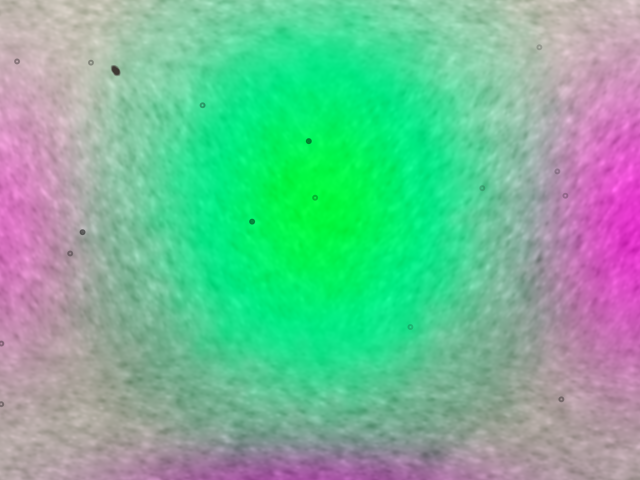
Reproduce this background procedurally as a Shadertoy shader.

```glsl
vec2 hash2(vec2 p) {
    vec3 q = fract(vec3(p.xyx) * vec3(0.1031, 0.1030, 0.0973));
    q += dot(q, q.yzx + 33.33);
    return fract((q.xx + q.yz) * q.zy);
}

// Cellular noise: soft light and dark blobs, one per cell, in about -1..1
float mottle(vec2 p) {
    vec2 cell = floor(p);
    float sum = 0.0;
    for (int j = -1; j <= 1; j++)
    for (int i = -1; i <= 1; i++) {
        vec2 id = cell + vec2(i, j);
        vec2 offset = p - id - hash2(id + 200.0);
        float weight = hash2(id + 271.0).x * 2.0 - 1.0;
        sum += weight * exp(-4.5 * dot(offset, offset));
    }
    return sum;
}

// Grain drawn out along one direction, in two sizes
float strands(vec2 p, float angle) {
    vec2 along = vec2(cos(angle), sin(angle));
    vec2 q = vec2(dot(p, along), dot(p, vec2(-along.y, along.x)));
    return mottle(q * vec2(42.0, 76.0)) + 0.55 * mottle(q * vec2(85.0, 125.0) + 31.0);
}

// Soft elliptical glow
float glow(vec2 p, vec2 center, vec2 size) {
    vec2 q = (p - center) / size;
    return exp(-dot(q, q));
}

void mainImage(out vec4 fragColor, in vec2 fragCoord) {
    vec2 p = fragCoord / iResolution.y;
    float aspect = iResolution.x / iResolution.y;
    float pixel = 1.0 / iResolution.y;

    // Slightly ragged oval, from green through mint to grey
    vec2 fromCenter = p - vec2(0.5 * aspect, 0.575);
    float d = length(fromCenter / vec2(0.285, 0.34));
    float patches = mottle(p * 22.0 + 9.0);
    d += 0.05 * patches + 0.02 * sin(p.x * 19.0 + 2.0 * sin(p.y * 13.0)) * sin(p.y * 17.0);
    vec3 color = mix(vec3(0.0, 0.98, 0.25), vec3(0.0, 0.92, 0.53), smoothstep(0.05, 0.9, d));
    color = mix(color, vec3(0.47, 0.78, 0.62), smoothstep(0.72, 1.42, d));
    color = mix(color, vec3(0.71, 0.71, 0.65), smoothstep(1.25, 2.1, d));

    // Pink at the left, magenta at the right and along the bottom
    color = mix(color, vec3(0.85, 0.42, 0.75), 0.95 * glow(p, vec2(0.0, 0.53), vec2(0.14, 0.29)));
    color = mix(color, vec3(0.90, 0.19, 0.80), 0.97 * glow(p, vec2(aspect, 0.52), vec2(0.17, 0.31)));
    color = mix(color, vec3(0.76, 0.31, 0.74), 0.95 * glow(p, vec2(0.48 * aspect, -0.02), vec2(0.42, 0.085)));

    // Paler top, darker band around the lower half of the oval
    float outside = smoothstep(0.8, 1.4, d);
    color *= mix(1.0, mix(0.95, 1.06, smoothstep(0.1, 0.9, p.y)), outside);
    float band = exp(-pow((d - 1.65) / 0.35, 2.0));
    color *= 1.0 - 0.09 * band * (1.0 - smoothstep(0.25, 0.85, p.y));

    // Grain follows the oval: sideways above and below, leaning at the sides
    float flatness = smoothstep(0.18, 0.42, abs(fromCenter.y));
    float rightSide = smoothstep(-0.15, 0.15, fromCenter.x);
    float leaning = mix(strands(p, -1.0), strands(p + 3.0, 0.95), rightSide);
    float grain = mix(leaning, strands(p + 6.0, -0.15), flatness) + 0.35 * patches;
    color += grain * mix(0.045, 0.082, outside) * vec3(1.0, 0.85, 1.0);

    // Small scattered specks with dark rims, denser towards the left
    for (int i = 0; i < 16; i++) {
        vec2 spot = hash2(vec2(float(i) * 7.0 + 3.0, 19.0));
        vec2 look = hash2(vec2(float(i) * 5.0, 47.0));
        vec2 center = vec2(aspect * pow(spot.x, 1.7), 0.1 + 0.85 * spot.y);
        float r = length(p - center);
        float rim = 1.0 - smoothstep(0.0005, 0.0015 + pixel, abs(r - 0.004));
        float body = 1.0 - smoothstep(0.002, 0.004 + pixel, r);
        color *= 1.0 - max(rim * mix(0.15, 0.5, look.x), body * 0.45 * step(0.55, look.x));
    }

    // One large speck at the upper left
    vec2 blot = p - vec2(0.241, 0.853);
    blot.x += 0.4 * blot.y;
    float edge = length(blot / vec2(0.009, 0.012)) + 0.12 * mottle(p * 150.0);
    color = mix(color, vec3(0.20, 0.16, 0.15), 0.9 * (1.0 - smoothstep(0.6, 1.2, edge)));

    fragColor = vec4(clamp(color, 0.0, 1.0), 1.0);
}
```
